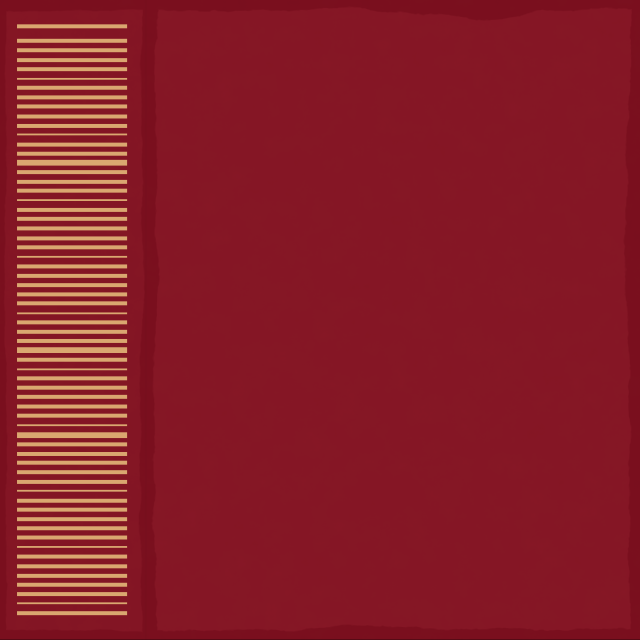
This background is drawn by a WebGL 2 fragment shader. Its source:

```glsl
#version 300 es
precision highp float;

uniform vec2 u_resolution;
out vec4 outColor;

const vec3 BORDER_RED = vec3(0.478, 0.060, 0.118);
const vec3 PANEL_RED = vec3(0.522, 0.088, 0.145);
const vec3 BAR_TAN = vec3(0.855, 0.655, 0.440);
const float BAR_COUNT = 63.0;
const float BAR_PITCH = 0.01465;
const float BAR_TOP = 0.9505;

float hash(vec2 p) {
    return fract(sin(dot(p, vec2(127.1, 311.7))) * 43758.5453);
}

float valueNoise(vec2 p) {
    vec2 cell = floor(p);
    vec2 f = fract(p);
    f = f * f * (3.0 - 2.0 * f);
    float low = mix(hash(cell), hash(cell + vec2(1.0, 0.0)), f.x);
    float high = mix(hash(cell + vec2(0.0, 1.0)), hash(cell + vec2(1.0)), f.x);
    return mix(low, high, f.y);
}

// Layered noise, centred on zero
float fbm(vec2 p) {
    float sum = 0.0;
    float amplitude = 0.5;
    for (int i = 0; i < 5; i++) {
        sum += amplitude * (valueNoise(p) - 0.5);
        p = p * 2.3 + 17.3;
        amplitude *= 0.6;
    }
    return sum;
}

float boxDistance(vec2 p, vec2 low, vec2 high) {
    vec2 d = abs(p - 0.5 * (low + high)) - 0.5 * (high - low);
    return length(max(d, 0.0)) + min(max(d.x, d.y), 0.0);
}

float coverage(float dist, float pixel) {
    return clamp(0.5 - dist / pixel, 0.0, 1.0);
}

// Panel with a torn, uneven outline
float tornPanel(vec2 p, vec2 low, vec2 high, float roughness, float pixel) {
    vec2 tear = vec2(fbm(p * 9.0), fbm(p * 9.0 + 41.0));
    return coverage(boxDistance(p + roughness * tear, low, high), pixel * 1.5);
}

// Bar thickness follows two slow beats: thin accents and thick accents
float barThickness(float row) {
    float thin = step(mod(row + 0.5, 6.2), 1.05);
    float thick = step(mod(row - 4.9, 9.75), 1.0);
    thick *= step(10.0, row) * step(row, 50.0);
    return mix(mix(0.0062, 0.0090, thick), 0.0028, thin);
}

float barColumn(vec2 p, vec2 pixel) {
    float row = clamp(floor((BAR_TOP - p.y) / BAR_PITCH + 0.5), 0.0, BAR_COUNT - 1.0);
    float centre = BAR_TOP - row * BAR_PITCH;
    centre += (hash(vec2(row, 3.0)) - 0.5) * 0.0016;
    centre += 0.0091 * (1.0 - step(0.5, row));
    float vertical = abs(p.y - centre) - 0.5 * barThickness(row + 1.0);
    float horizontal = abs(p.x - 0.1126) - 0.0860;
    return coverage(vertical, pixel.y) * coverage(horizontal, pixel.x);
}

void main() {
    vec2 pixel = 1.0 / u_resolution;
    vec2 p = gl_FragCoord.xy * pixel;

    // Wide panel, with a shallow dip along its top edge
    float dip = 0.013 * exp(-pow((p.x - 0.765) / 0.060, 2.0));
    float panel = tornPanel(p, vec2(0.243, 0.018), vec2(0.981, 0.981 - dip), 0.018, pixel.y);

    // Narrow side panel
    float side = tornPanel(p, vec2(0.008, 0.014), vec2(0.221, 0.980), 0.013, pixel.y);

    vec3 color = mix(BORDER_RED, PANEL_RED, max(panel, side * 0.85));

    // Faint crease and paper mottling
    float crease = coverage(abs(p.x - 0.228) - 0.001, 0.003);
    color *= 1.0 - 0.03 * crease;
    color += 0.006 * fbm(p * 40.0);

    // Tan bars and the dark bottom rim
    color = mix(color, BAR_TAN, barColumn(p, pixel));
    color *= 1.0 - 0.35 * coverage(p.y - 0.0013, pixel.y);

    outColor = vec4(color, 1.0);
}
```
